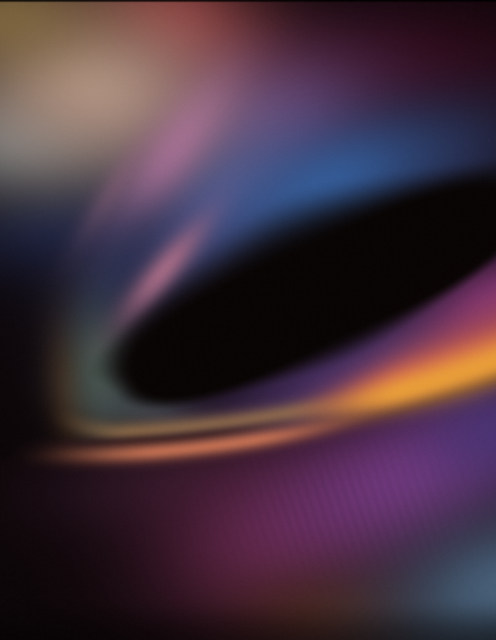
Give the GLSL for this background, as a WebGL 2 fragment shader.

```glsl
#version 300 es
precision highp float;

uniform vec2 u_resolution;
out vec4 fragColor;

const vec3 NIGHT = vec3(0.045, 0.022, 0.028);
const vec3 VOID_BLACK = vec3(0.035, 0.018, 0.015);

float hash(vec2 p) {
  return fract(sin(dot(p, vec2(127.1, 311.7))) * 43758.5453);
}

vec2 rotate(vec2 p, float angle) {
  float c = cos(angle), s = sin(angle);
  return vec2(c * p.x + s * p.y, c * p.y - s * p.x);
}

// Soft elliptical falloff, 1 at the centre
float glow(vec2 p, vec2 centre, vec2 radii, float angle) {
  vec2 q = rotate(p - centre, angle) / radii;
  return exp(-dot(q, q));
}

float bell(float x, float width) {
  return exp(-x * x / (width * width));
}

// 1 between two ends, with soft shoulders
float span(float x, float start, float end, float soft) {
  return smoothstep(start - soft, start + soft, x) * (1.0 - smoothstep(end - soft, end + soft, x));
}

// Height of the bright rim that divides the two halves
float rimHeight(float x) {
  float t = max(x - 0.12, 0.0);
  return 0.372 + 0.2 * t * t;
}

vec3 upperField(vec2 p) {
  vec3 c = NIGHT;
  c = mix(c, vec3(0.20, 0.035, 0.10), 0.85 * glow(p, vec2(0.80, 1.16), vec2(0.36, 0.13), 0.0));
  c = mix(c, vec3(0.56, 0.23, 0.23), 0.9 * glow(p, vec2(0.36, 1.24), vec2(0.20, 0.15), -0.5));
  c = mix(c, vec3(0.42, 0.24, 0.43), 0.9 * glow(p, vec2(0.52, 1.05), vec2(0.24, 0.13), 0.2));
  c = mix(c, vec3(0.17, 0.19, 0.34), 0.7 * glow(p, vec2(0.90, 0.97), vec2(0.22, 0.12), 0.3));
  c = mix(c, vec3(0.30, 0.32, 0.55), 0.95 * glow(p, vec2(0.43, 0.89), vec2(0.27, 0.13), 0.65));
  c = mix(c, vec3(0.20, 0.36, 0.60), 0.95 * glow(p, vec2(0.66, 0.92), vec2(0.23, 0.10), 0.35));
  c = mix(c, vec3(0.10, 0.13, 0.27), 0.75 * glow(p, vec2(0.12, 0.83), vec2(0.22, 0.10), 0.1));
  // Pale cloud in the corner
  c = mix(c, vec3(0.47, 0.50, 0.51), 0.85 * glow(p, vec2(0.03, 1.01), vec2(0.22, 0.12), 0.0));
  c = mix(c, vec3(0.70, 0.58, 0.52), 0.96 * glow(p, vec2(0.19, 1.11), vec2(0.25, 0.16), -0.1));
  c = mix(c, vec3(0.58, 0.47, 0.27), 0.7 * glow(p, vec2(0.0, 1.26), vec2(0.20, 0.12), 0.0));
  // Rose streaks sweeping down from the cloud
  c = mix(c, vec3(0.70, 0.46, 0.61), 0.8 * glow(p, vec2(0.34, 0.97), vec2(0.17, 0.055), 0.95));
  c = mix(c, vec3(0.56, 0.39, 0.48), 0.4 * glow(p, vec2(0.23, 0.91), vec2(0.12, 0.025), 1.0));
  return c;
}

// Luminous shell around the dark lens
vec3 shell(vec3 c, vec2 p) {
  c = mix(c, vec3(0.17, 0.19, 0.32), 0.7 * glow(p, vec2(0.23, 0.72), vec2(0.18, 0.065), 1.1));
  c = mix(c, vec3(0.28, 0.16, 0.07), 0.7 * glow(p, vec2(0.14, 0.51), vec2(0.045, 0.12), 0.1));
  c = mix(c, vec3(0.29, 0.35, 0.32), 0.9 * glow(p, vec2(0.20, 0.54), vec2(0.065, 0.13), 0.1));
  c = mix(c, vec3(0.30, 0.34, 0.35), 0.7 * glow(p, vec2(0.29, 0.465), vec2(0.12, 0.045), -0.2));
  c = mix(c, vec3(0.67, 0.43, 0.53), 0.9 * glow(p, vec2(0.33, 0.745), vec2(0.13, 0.031), 0.87));
  c = mix(c, vec3(0.30, 0.20, 0.41), 0.95 * glow(p, vec2(0.73, 0.545), vec2(0.38, 0.10), 0.42));
  c = mix(c, vec3(0.52, 0.21, 0.46), 0.85 * glow(p, vec2(1.0, 0.69), vec2(0.16, 0.075), 0.5));
  return c;
}

// Opacity of the tilted lens, softer along its upper side
float lensMask(vec2 p) {
  vec2 q = rotate(p - vec2(0.654, 0.70), 0.437);
  vec2 n = pow(abs(q / vec2(0.43, 0.105)), vec2(2.4));
  float d = max(pow(n.x + n.y, 1.0 / 2.4), 0.001);
  float outside = length(q) * (1.0 - 1.0 / d);
  float softness = mix(0.045, 0.115, smoothstep(-0.01, 0.08, q.y));
  return 1.0 - smoothstep(-0.018, softness, outside);
}

vec3 lowerField(vec2 p) {
  vec3 c = NIGHT;
  c = mix(c, vec3(0.20, 0.10, 0.17), 0.7 * glow(p, vec2(0.32, 0.32), vec2(0.25, 0.10), 0.1));
  c = mix(c, vec3(0.36, 0.13, 0.22), 0.9 * glow(p, vec2(0.55, 0.20), vec2(0.25, 0.18), 0.2));
  c = mix(c, vec3(0.45, 0.22, 0.49), 0.95 * glow(p, vec2(0.82, 0.33), vec2(0.33, 0.15), 0.35));
  c = mix(c, vec3(0.29, 0.21, 0.48), 0.8 * glow(p, vec2(1.02, 0.43), vec2(0.18, 0.11), 0.2));
  c = mix(c, vec3(0.30, 0.16, 0.10), 0.7 * glow(p, vec2(0.66, 0.05), vec2(0.18, 0.09), 0.0));
  c = mix(c, vec3(0.29, 0.39, 0.49), 0.95 * glow(p, vec2(1.02, 0.11), vec2(0.25, 0.14), 0.3));
  // Faint slanted ripples
  float ripple = sin(dot(p, vec2(330.0, 110.0)));
  return c * (1.0 + 0.025 * ripple * glow(p, vec2(0.68, 0.27), vec2(0.25, 0.13), 0.0));
}

// Thin lines and the amber flare that follow the rim
vec3 rimLight(vec3 c, float x, float h) {
  float right = smoothstep(0.55, 1.0, x);
  float cup = 0.043 + 0.9 * pow(max(0.24 - x, 0.0), 1.6);
  c = mix(c, vec3(0.60, 0.45, 0.30), 0.8 * span(x, 0.18, 0.66, 0.09) * bell(h - cup, 0.021));
  c = mix(c, vec3(0.13, 0.06, 0.09), 0.8 * span(x, 0.12, 0.52, 0.12) * bell(h - 0.021, 0.013));
  c = mix(c, vec3(0.80, 0.46, 0.33), 0.9 * span(x, 0.17, 0.66, 0.16) * bell(h, 0.019));
  float flare = smoothstep(0.56, 0.82, x);
  float rise = h < 0.05 ? 0.035 : mix(0.03, 0.085, right);
  c = mix(c, vec3(0.86, 0.37, 0.34), 0.9 * flare * bell(h - 0.05, rise));
  c = mix(c, vec3(0.92, 0.63, 0.22), 0.95 * flare * bell(h - 0.035, mix(0.026, 0.046, right)));
  return c;
}

void main() {
  vec2 p = gl_FragCoord.xy / u_resolution.x;
  float top = u_resolution.y / u_resolution.x;
  float h = p.y - rimHeight(p.x);

  vec3 color = shell(upperField(p), p);
  color = mix(color, VOID_BLACK, lensMask(p));
  color = mix(lowerField(p), color, smoothstep(-0.022, 0.022, h));
  color = rimLight(color, p.x, h);

  // Edge shading and fine grain
  color *= mix(0.65, 1.0, smoothstep(0.0, 0.09, p.y));
  color *= mix(0.2, 1.0, smoothstep(0.001, 0.006, top - p.y));
  color += (hash(floor(p * 400.0)) - 0.5) * 0.008;
  fragColor = vec4(color, 1.0);
}
```
